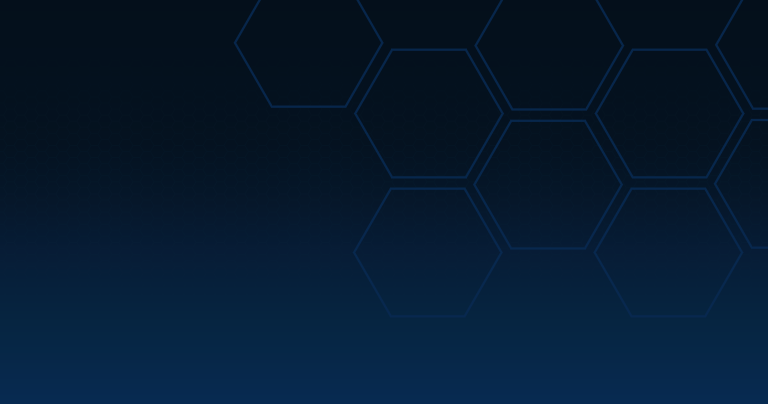
Write a Shadertoy shader that draws this background.

```glsl
// Dark navy gradient with a faint honeycomb mesh and large outlined hexagons.

// Lengths are in canvas heights; depth runs downward from the top edge.
const int STOPS = 6;
const float STOP_DEPTH[STOPS] = float[](0.0, 0.35, 0.5, 0.62, 0.8, 1.0);
const vec3 STOP_COLOR[STOPS] = vec3[](
    vec3(0.014, 0.060, 0.105), vec3(0.018, 0.070, 0.125),
    vec3(0.022, 0.090, 0.165), vec3(0.026, 0.110, 0.210),
    vec3(0.024, 0.145, 0.255), vec3(0.028, 0.165, 0.320));

const int COLUMNS = 5;
const int ROWS = 2;
const float COLUMN_DEPTH[COLUMNS] = float[](0.106, 0.281, 0.113, 0.281, 0.111);
const float FIRST_COLUMN_X = 0.764;
const float COLUMN_PITCH = 0.2978;
const float ROW_PITCH = 0.344;
const float ROW_SHIFT = -0.003;
const float HEX_APOTHEM = 0.158;
const float OUTLINE_WIDTH = 0.0056;
const vec3 OUTLINE_COLOR = vec3(0.030, 0.160, 0.315);
const float OUTLINE_OPACITY = 0.9;

const float MESH_PITCH = 0.030;
const float MESH_WIDTH = 0.0018;
const vec3 MESH_COLOR = vec3(0.030, 0.170, 0.250);
const float MESH_OPACITY = 0.13;

// Distance measure of a flat-topped hexagon: equals its apothem on the edge.
float hexRadius(vec2 p) {
    p = abs(p);
    return max(p.y, dot(p, vec2(0.866025, 0.5)));
}

// Antialiased coverage of a line at the given distance.
float lineCoverage(float dist, float width, float pixel) {
    return clamp(0.5 + (0.5 * width - abs(dist)) / pixel, 0.0, 1.0);
}

vec3 backgroundColor(float depth) {
    vec3 color = STOP_COLOR[0];
    for (int i = 1; i < STOPS; i++) {
        float t = (depth - STOP_DEPTH[i - 1]) / (STOP_DEPTH[i] - STOP_DEPTH[i - 1]);
        color = mix(color, STOP_COLOR[i], clamp(t, 0.0, 1.0));
    }
    return color;
}

// Distance to the nearest cell wall of a regular honeycomb.
float meshDistance(vec2 p) {
    vec2 cell = MESH_PITCH * vec2(1.73205, 1.0);
    vec2 a = mod(p, cell) - 0.5 * cell;
    vec2 b = mod(p + 0.5 * cell, cell) - 0.5 * cell;
    vec2 local = dot(a, a) < dot(b, b) ? a : b;
    return 0.5 * MESH_PITCH - hexRadius(local);
}

// Staggered columns of large outlines; the first column holds only one.
float outlineCoverage(vec2 p, float pixel) {
    float coverage = 0.0;
    for (int column = 0; column < COLUMNS; column++) {
        for (int row = 0; row < ROWS; row++) {
            if (column == 0 && row > 0) continue;
            vec2 center = vec2(
                FIRST_COLUMN_X + COLUMN_PITCH * float(column) + ROW_SHIFT * float(row),
                COLUMN_DEPTH[column] + ROW_PITCH * float(row));
            float dist = hexRadius(p - center) - HEX_APOTHEM;
            coverage = max(coverage, lineCoverage(dist, OUTLINE_WIDTH, pixel));
        }
    }
    return coverage;
}

void mainImage(out vec4 fragColor, in vec2 fragCoord) {
    float pixel = 1.0 / iResolution.y;
    vec2 p = fragCoord * pixel;
    p.y = 1.0 - p.y;

    vec3 color = backgroundColor(p.y);

    // The mesh fades out toward the top and bottom.
    float meshFade = smoothstep(0.1, 0.4, p.y) * (1.0 - smoothstep(0.55, 0.8, p.y));
    float mesh = lineCoverage(meshDistance(p), MESH_WIDTH, pixel);
    color = mix(color, MESH_COLOR, mesh * meshFade * MESH_OPACITY);

    color = mix(color, OUTLINE_COLOR, outlineCoverage(p, pixel) * OUTLINE_OPACITY);
    fragColor = vec4(color, 1.0);
}
```
